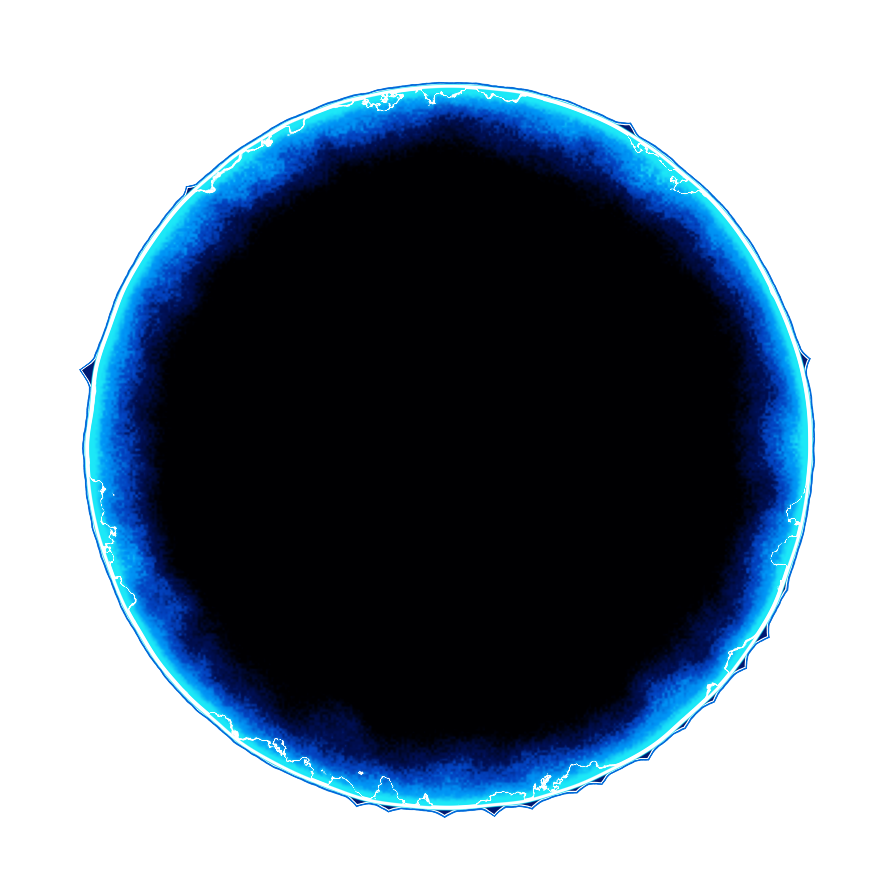
Write a three.js fragment shader that draws this background.

```glsl
// A black disc on white, rimmed by an electric blue corona.
// Depth below a spiked, noisy edge drives a colour ramp; level lines of
// warped depth draw the white filaments and the thin blue outline.
varying vec2 vUv;

const float PI = 3.14159;
const float RADIUS = 0.4055;
const vec2 CENTER = vec2(0.501, 0.501);

const vec3 WHITE = vec3(1.0);
const vec3 CYAN = vec3(0.11, 0.91, 0.97);
const vec3 AZURE = vec3(0.0, 0.58, 0.96);
const vec3 COBALT = vec3(0.01, 0.26, 0.75);
const vec3 NAVY = vec3(0.0, 0.06, 0.33);
const vec3 BLACK = vec3(0.0, 0.0, 0.008);

float hash(vec2 p) {
  vec3 q = fract(vec3(p.xyx) * 0.1031);
  q += dot(q, q.yzx + 33.33);
  return fract((q.x + q.y) * q.z);
}

float noise(vec2 p) {
  vec2 cell = floor(p);
  vec2 f = fract(p);
  f = f * f * (3.0 - 2.0 * f);
  float low = mix(hash(cell), hash(cell + vec2(1.0, 0.0)), f.x);
  float high = mix(hash(cell + vec2(0.0, 1.0)), hash(cell + 1.0), f.x);
  return mix(low, high, f.y);
}

float fbm(vec2 p) {
  float sum = 0.0;
  float amplitude = 0.5;
  for (int i = 0; i < 5; i++) {
    sum += amplitude * noise(p);
    p = mat2(1.6, 1.2, -1.2, 1.6) * p + 7.3;
    amplitude *= 0.5;
  }
  return sum / 0.96875;
}

// Pointed bump on the rim, centred on one angle
float spike(float angle, float at, float width, float height) {
  float away = abs(mod(angle - at + PI, 2.0 * PI) - PI);
  return height * pow(max(0.0, 1.0 - away / width), 1.4);
}

// Soft line where a distance is zero
float line(float dist, float halfWidth) {
  return 1.0 - smoothstep(halfWidth * 0.5, halfWidth * 1.5, abs(dist));
}

// Lone flares, then a ragged run along the lower right
float rimSpikes(float angle) {
  float height = spike(angle, 2.935, 0.042, 0.013);
  height = max(height, spike(angle, 2.36, 0.025, 0.006));
  height = max(height, spike(angle, 1.06, 0.04, 0.007));
  height = max(height, spike(angle, 0.24, 0.035, 0.007));
  for (int i = 0; i < 13; i++) {
    float id = float(i);
    float at = -1.86 + 0.117 * id + 0.07 * hash(vec2(id, 4.0));
    float size = 0.003 + 0.006 * hash(vec2(id, 9.0));
    height = max(height, spike(angle, at, 0.035, size));
  }
  return height;
}

// Colour falling from the bright rim to the dark core
vec3 coronaColor(float depth) {
  vec3 color = mix(CYAN, AZURE, smoothstep(0.008, 0.020, depth));
  color = mix(color, COBALT, smoothstep(0.019, 0.038, depth));
  color = mix(color, NAVY, smoothstep(0.036, 0.056, depth));
  return mix(color, BLACK, smoothstep(0.052, 0.088, depth));
}

void main() {
  vec2 p = vUv - CENTER;
  float r = length(p);
  float angle = atan(p.y, p.x);
  vec2 dir = p / max(r, 0.0001);

  // Base rim and its spiked outer edge
  float rim = RADIUS + 0.003 * (noise(dir * 9.0 + 20.0) - 0.5);
  float depth = rim - r;
  float spikes = rimSpikes(angle);
  float edge = depth + 0.002 + spikes + 0.0025 * (fbm(p * 65.0) - 0.5);

  // Cloudy corona with fine grain in its dark part
  float inner = smoothstep(0.0, 0.045, depth);
  float cloud = 0.055 * (fbm(p * 17.0 + 3.0) - 0.5);
  float grain = 0.014 * (noise(p * 330.0) - 0.5);
  vec3 color = coronaColor(depth + inner * (cloud + grain));

  // Filaments wander inward where the gate opens
  float gate = smoothstep(0.38, 0.68, noise(dir * 5.0 + 11.0));
  float wander = max(0.0, fbm(p * 42.0 + 5.0) - 0.4);
  float filament = depth - 0.004 - 0.075 * gate * wander;
  float halo = exp(-abs(filament) * 260.0) * (1.0 - smoothstep(0.012, 0.04, depth));
  color = mix(color, CYAN, 0.65 * halo);
  color = mix(color, WHITE, line(filament, 0.0013));
  color = mix(color, WHITE, line(depth - 0.0025, 0.0017));

  // Pale gap outside the rim, dark hearts in the spikes, blue outline
  float beyond = 1.0 - smoothstep(-0.001, 0.001, depth);
  vec3 gap = mix(WHITE, NAVY + 0.15 * COBALT, smoothstep(0.0024, 0.004, edge));
  color = mix(color, gap, beyond);
  color = mix(color, mix(COBALT, AZURE, 0.5), line(edge - 0.0006, 0.0012));

  float inside = smoothstep(-0.001, 0.0005, edge);
  gl_FragColor = vec4(mix(WHITE, color, inside), 1.0);
}
```
